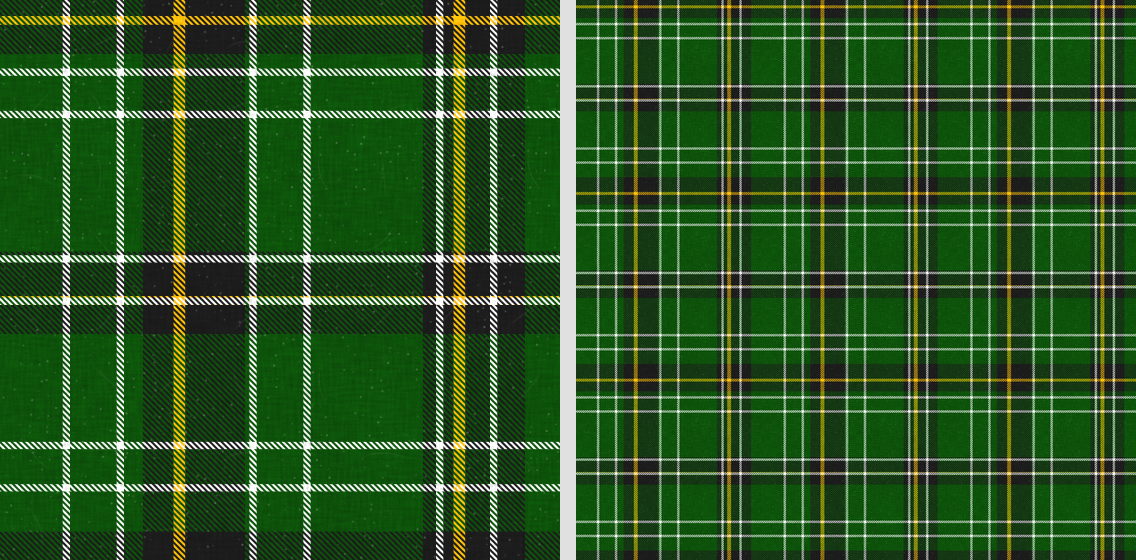
Left, the tile; right, the same tile 3 across and 3 down.
A WebGL 2 fragment shader for this pattern:

```glsl
#version 300 es
precision highp float;
// Green and black twill tartan with white and yellow stripes and light wear.

uniform vec2 u_resolution;
out vec4 fragColor;

const float CLOTH = 768.0; // cloth units along each side of the tile

vec2 hash2(vec2 p) {
  vec3 q = fract(p.xyx * vec3(0.1031, 0.1030, 0.0973));
  q += dot(q, q.yzx + 33.33);
  return fract((q.xx + q.yz) * q.zy);
}

float cornerGradient(vec2 cell, vec2 offset, vec2 period) {
  float angle = 6.2832 * hash2(mod(cell, period) + 7.0).x;
  return dot(vec2(cos(angle), sin(angle)), offset);
}

// Gradient noise that wraps after a whole number of cells
float noise(vec2 uv, vec2 period) {
  vec2 p = uv * period, i = floor(p), f = p - i;
  vec2 u = f * f * f * (f * (f * 6.0 - 15.0) + 10.0), e = vec2(1, 0);
  float low = mix(cornerGradient(i, f, period),
                  cornerGradient(i + e, f - e, period), u.x);
  float high = mix(cornerGradient(i + e.yx, f - e.yx, period),
                   cornerGradient(i + 1.0, f - 1.0, period), u.x);
  return mix(low, high, u.y);
}

// Coverage of a stripe repeated at a fixed period
float stripe(float x, float center, float width, float period, float pixel) {
  float d = abs(mod(x - center + 0.5 * period, period) - 0.5 * period);
  return clamp(0.5 + (0.5 * width - d) / pixel, 0.0, 1.0);
}

// Small bright flecks, one candidate per cell
float flecks(vec2 uv, float pixel) {
  vec2 p = uv * 64.0, cell = floor(p);
  vec2 rnd = hash2(cell + 31.0), pick = hash2(cell + 113.0);
  float d = length(p - cell - mix(vec2(0.2), vec2(0.8), rnd)) * CLOTH / 64.0;
  float radius = 0.4 + 0.7 * pick.y;
  return step(0.6, pick.x) * pick.y * (1.0 - smoothstep(radius - 0.5 * pixel, radius + pixel, d));
}

// Faint curved scratches that fade out inside their cells
float scratches(vec2 uv, float pixel) {
  vec2 p = uv * 8.0, cell = floor(p);
  vec2 rnd = hash2(cell + 211.0), bend = hash2(cell + 307.0);
  float angle = 6.2832 * rnd.x;
  vec2 along = vec2(cos(angle), sin(angle));
  vec2 q = p - cell - 0.5;
  q = vec2(dot(q, along), dot(q, vec2(-along.y, along.x)));
  float d = abs(q.y - (bend.x - 0.5) * 0.2 - (bend.y - 0.5) * 2.0 * q.x * q.x) * CLOTH / 8.0;
  float ends = 1.0 - smoothstep(0.12, 0.36, abs(q.x));
  return step(0.35, rnd.y) * ends * (1.0 - smoothstep(0.2, 0.5 + pixel, d));
}

void main() {
  vec2 uv = gl_FragCoord.xy / u_resolution;
  float pixel = CLOTH / min(u_resolution.x, u_resolution.y);
  vec2 p = vec2(uv.x, 1.0 - uv.y) * CLOTH; // measured down from the top

  vec3 green = vec3(0.05, 0.325, 0.04);
  vec3 black = vec3(0.11);
  vec3 yellow = vec3(1.0, 0.75, 0.03);
  vec3 white = vec3(0.99);

  // Warp: stripes running up the cloth
  vec3 warp = mix(green, black, stripe(p.x, 266.0, 140.0, 384.0, pixel));
  warp = mix(warp, yellow, stripe(p.x, 246.0, 16.0, 384.0, pixel));
  warp = mix(warp, white, stripe(p.x, 91.0, 10.0, 256.0, pixel));
  warp = mix(warp, white, stripe(p.x, 165.0, 10.0, 256.0, pixel));

  // Weft: stripes running across the cloth
  vec3 weft = mix(green, black, stripe(p.y, 401.5, 113.0, 384.0, pixel));
  weft = mix(weft, yellow, stripe(p.y, 412.0, 12.0, 384.0, pixel));
  weft = mix(weft, white, stripe(p.y, 99.0, 10.0, 256.0, pixel));
  weft = mix(weft, white, stripe(p.y, 157.0, 10.0, 256.0, pixel));

  // Diagonal twill shows warp and weft in equal shares
  float twill = stripe(p.x - p.y, 2.0, 4.0, 8.0, 1.414 * pixel);
  vec3 color = mix(weft, warp, twill);

  // Uneven threads in both directions, over broad soft fading
  float threads = noise(uv, vec2(192, 24)) + noise(uv, vec2(24, 192));
  float grain = noise(uv, vec2(256));
  float fading = noise(uv, vec2(6));
  color *= 1.0 + 0.12 * threads + 0.08 * grain + 0.05 * fading;

  // Surface wear
  color = mix(color, vec3(0.65, 0.72, 0.62), 0.35 * flecks(uv, pixel));
  color = mix(color, vec3(0.5, 0.6, 0.48), 0.1 * scratches(uv, pixel));
  fragColor = vec4(clamp(color, 0.0, 1.0), 1.0);
}
```
